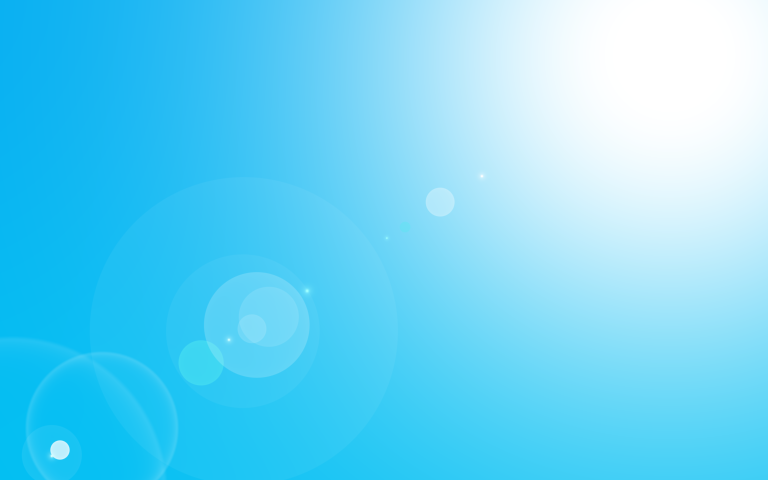
Write a Shadertoy shader that draws this background.

```glsl
// Bright blue sky with a white sun glow and a diagonal trail of lens flares.

// Lengths are in canvas heights, origin at the lower left.
const vec3 SKY_TOP = vec3(0.0, 0.68, 0.945);
const vec3 SKY_BOTTOM = vec3(0.0, 0.745, 0.95);
const vec3 WHITE = vec3(1.0);
const vec3 FLARE_CYAN = vec3(0.28, 0.93, 0.93);
const vec3 SPARK_CYAN = vec3(0.62, 1.0, 1.0);

const vec2 SUN_POS = vec2(1.396, 0.885);
const float SUN_CORE = 0.10;
const float SUN_SPREAD = 0.665;
const float SUN_FALLOFF = 1.75;

// Discs: center, radius, opacity
const vec4 PALE_DISCS[8] = vec4[8](
    vec4(0.508, 0.310, 0.321, 0.045),
    vec4(0.506, 0.310, 0.160, 0.045),
    vec4(0.535, 0.323, 0.110, 0.17),
    vec4(0.560, 0.340, 0.0625, 0.11),
    vec4(0.525, 0.315, 0.030, 0.14),
    vec4(0.917, 0.579, 0.030, 0.32),
    vec4(0.108, 0.052, 0.0625, 0.07),
    vec4(0.125, 0.0625, 0.020, 0.75));
const vec4 CYAN_DISCS[2] = vec4[2](
    vec4(0.419, 0.244, 0.047, 0.40),
    vec4(0.844, 0.527, 0.011, 0.28));

// Rings: center, radius, opacity
const vec4 THIN_RING = vec4(0.2125, 0.108, 0.158, 0.20);
const vec4 WIDE_RING = vec4(0.025, -0.025, 0.321, 0.13);

// Sparks: center, glow radius, whiteness
const vec4 SPARKS[5] = vec4[5](
    vec4(0.640, 0.394, 0.011, 0.0),
    vec4(0.477, 0.292, 0.008, 0.5),
    vec4(0.806, 0.504, 0.005, 0.0),
    vec4(1.004, 0.633, 0.008, 1.0),
    vec4(0.108, 0.050, 0.009, 0.6));

// Anti-aliased disc with a slightly brighter rim
float disc(vec2 p, vec4 shape, float pixel) {
    float d = length(p - shape.xy) - shape.z;
    float rim = exp(min(d, 0.0) / (0.12 * shape.z));
    return shape.w * (0.95 + 0.2 * rim) * smoothstep(pixel, -pixel, d);
}

// Ring with a crisp outer edge that fades inward
float ring(vec2 p, vec4 shape, float edge, float fade) {
    float d = length(p - shape.xy) - shape.z;
    return shape.w * smoothstep(edge, -edge, d) * exp(min(d, 0.0) / fade);
}

// Small bright core inside a soft halo
float spark(vec2 p, vec4 shape) {
    float d = length(p - shape.xy) / shape.z;
    return 0.75 * exp(-9.0 * d * d) + 0.33 * exp(-d * d);
}

void mainImage(out vec4 fragColor, in vec2 fragCoord) {
    vec2 p = fragCoord / iResolution.y;
    float pixel = 0.75 / iResolution.y;

    // Sky and sun glow
    vec3 color = mix(SKY_BOTTOM, SKY_TOP, smoothstep(0.0, 1.0, p.y));
    float sunDistance = max(length(p - SUN_POS) - SUN_CORE, 0.0);
    float glow = exp(-pow(sunDistance / SUN_SPREAD, SUN_FALLOFF));
    color = mix(color, WHITE, glow);

    // Translucent discs
    for (int i = 0; i < 2; i++) {
        color = mix(color, FLARE_CYAN, disc(p, CYAN_DISCS[i], pixel));
    }
    for (int i = 0; i < 8; i++) {
        color = mix(color, WHITE, disc(p, PALE_DISCS[i], pixel));
    }

    // Corner rings
    color = mix(color, WHITE, ring(p, WIDE_RING, 0.006, 0.024));
    color = mix(color, WHITE, ring(p, THIN_RING, 0.004, 0.010));

    // Sparks
    for (int i = 0; i < 5; i++) {
        vec3 tint = mix(SPARK_CYAN, WHITE, SPARKS[i].w);
        color = mix(color, tint, min(spark(p, SPARKS[i]), 1.0));
    }

    fragColor = vec4(color, 1.0);
}
```
